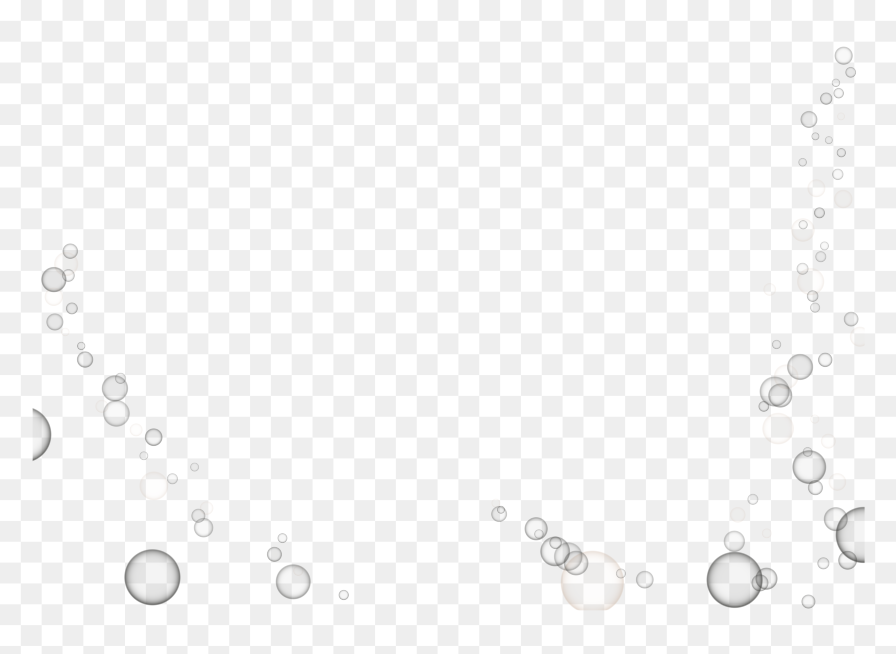
This background is drawn by a Shadertoy shader. Its source:

```glsl
#define CELLS 43.0
#define TILE_WHITE vec3(1.0)
#define TILE_GREY vec3(0.933)
#define INK vec3(0.24, 0.24, 0.23)
#define WARM vec3(0.80, 0.71, 0.64)
#define FRAME_LEFT 0.0365
#define FRAME_RIGHT 0.965
#define FRAME_BOTTOM 0.681
#define SMALLEST 0.005
#define LARGEST 0.020
#define FAINT_SHARE 0.33
#define GIANT_RADIUS 0.031

vec3 hash3(vec2 seed) {
    vec3 q = fract(seed.xyx * vec3(0.1031, 0.1030, 0.0973));
    q += dot(q, q.yxz + 33.33);
    return fract((q.xxy + q.yzz) * q.zyx);
}

// Tiles counted from the top left, with edges one pixel soft
vec3 checkerboard(vec2 p, float px) {
    vec2 wave = 0.25 - abs(fract(p * CELLS * 0.5 + 0.25) - 0.5);
    vec2 side = clamp(wave * 4.0 / (CELLS * px), -1.0, 1.0);
    return mix(TILE_WHITE, TILE_GREY, 0.5 - 0.5 * side.x * side.y);
}

// Thin glass sphere: clear centre, dark rim, slightly heavier below
vec3 bubble(vec3 under, vec2 offset, float radius, vec3 tint, float strength, float px) {
    float dist = length(offset);
    float cover = 1.0 - smoothstep(radius - px, radius + px, dist);
    float rim = pow(min(dist / radius, 1.0), 8.0);
    float weight = 0.88 + 0.12 * offset.y / radius;
    return mix(under, tint, cover * strength * (0.06 + 0.9 * rim * weight));
}

// Scattered bubbles along a bent path that widens downwards
vec3 stream(vec3 col, vec2 p, vec2 top, vec2 base, float bend,
            float spread, int count, float seed, float px) {
    for (int i = 0; i < count; i++) {
        vec3 place = hash3(vec2(float(i) + 1.0, seed));
        vec3 look = hash3(vec2(float(i) + 71.0, seed + 19.0));
        float t = (float(i) + place.z) / float(count);
        vec2 centre = mix(top, base, vec2(pow(t, bend), t));
        centre.x += (place.x + place.y - 1.0) * spread * mix(0.3, 1.0, t);
        float radius = mix(SMALLEST, LARGEST, look.x * look.x) * mix(0.75, 1.0, t);
        bool faint = look.y < FAINT_SHARE;
        float strength = faint ? 0.32 : mix(0.5, 0.85, look.z);
        col = bubble(col, p - centre, radius, faint ? WARM : INK, strength, px);
    }
    return col;
}

// Evenly spaced giants along the floor, climbing at both ends
vec3 giants(vec3 col, vec2 p, float px) {
    for (int i = 0; i < 7; i++) {
        float u = float(i) / 3.0 - 1.0;
        if (abs(u + 0.2) < 0.3) continue;
        float rise = pow(u, 8.0) * (0.109 - 0.056 * u);
        vec2 centre = vec2(0.495 + 0.469 * u + 0.033 * u * (1.0 - u * u), 0.65 - rise);
        bool pale = i == 4;
        float radius = GIANT_RADIUS * (pale ? 1.13 : 1.0);
        col = bubble(col, p - centre, radius, pale ? WARM : INK, pale ? 0.6 : 0.95, px);
    }
    return col;
}

void mainImage(out vec4 fragColor, in vec2 fragCoord) {
    // Canvas width is one unit, y runs down from the top
    float px = 1.0 / iResolution.x;
    vec2 p = vec2(fragCoord.x, iResolution.y - fragCoord.y) * px;
    vec3 tiles = checkerboard(p, px);

    // Left drift, right column and the group on the floor
    vec3 col = giants(tiles, p, px);
    col = stream(col, p, vec2(0.068, 0.266), vec2(0.352, 0.67), 2.0, 0.075, 28, 3.0, px);
    col = stream(col, p, vec2(0.932, 0.056), vec2(0.845, 0.675), 1.5, 0.12, 50, 11.0, px);
    col = stream(col, p, vec2(0.535, 0.555), vec2(0.71, 0.655), 1.0, 0.05, 11, 23.0, px);

    // Bubbles are cut off at the inner frame
    float inside = min(min(p.x - FRAME_LEFT, FRAME_RIGHT - p.x), FRAME_BOTTOM - p.y);
    col = mix(tiles, col, smoothstep(-px, px, inside));
    fragColor = vec4(col, 1.0);
}
```
